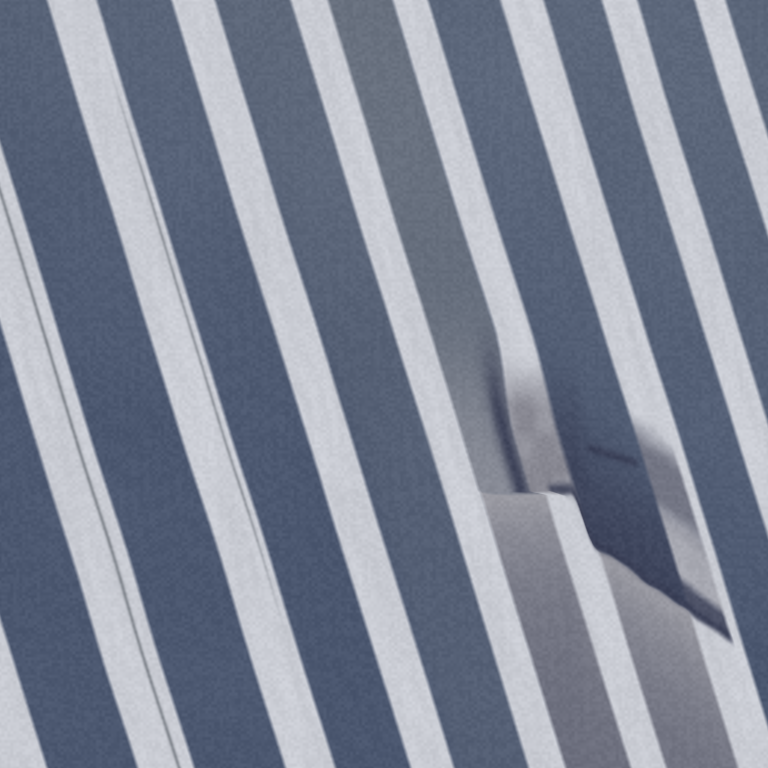
Write a WebGL 1 fragment shader that draws this texture.

```glsl
precision highp float;
// Slanted pale ribs on blue-grey metal panels, with a crumpled dent at lower right.
// Ribs are placed by a loop in sheared coordinates, their pitch narrowing rightward;
// the dent is shaded by signed height above or below a bent fold line.
uniform vec2 u_resolution;

const float SLANT = 0.311;         // sideways drift per unit of descent
const float FIRST_RIB = 0.0925;    // sheared position of rib 0
const float PITCH = 0.1628;
const float PITCH_SHRINK = 0.00404;
const float LEFT_STRETCH = 0.021;  // extra pitch left of rib 0
const float WIDTH_BASE = 0.065;
const float WIDTH_TAPER = 0.0085;
const float WIDTH_MIN = 0.0404;
const float SOFTNESS = 0.0035;
const float GRAIN = 0.045;
const vec2 DENT_SPAN = vec2(0.424, 0.694);
const vec3 RIB = vec3(0.79, 0.80, 0.83);
const vec3 PANEL_UPPER = vec3(0.365, 0.408, 0.485);
const vec3 PANEL_LOWER = vec3(0.298, 0.345, 0.44);
const vec3 PANEL_GREY = vec3(0.42, 0.45, 0.50);
const vec3 SEAM = vec3(0.50, 0.52, 0.55);
const vec3 DENT_LIT = vec3(0.62, 0.62, 0.65);
const vec3 DENT_DULL = vec3(0.41, 0.42, 0.48);
const vec3 DENT_DARK = vec3(0.22, 0.24, 0.33);
const vec3 WORN_RIB = vec3(0.53, 0.53, 0.57);

float hash(vec2 p) {
  return fract(sin(dot(p, vec2(127.1, 311.7))) * 43758.55);
}

float noise(vec2 p) {
  vec2 i = floor(p), f = fract(p);
  f = f * f * (3.0 - 2.0 * f);
  return mix(mix(hash(i), hash(i + vec2(1.0, 0.0)), f.x),
             mix(hash(i + vec2(0.0, 1.0)), hash(i + 1.0), f.x), f.y);
}

float band(float x, float lo, float hi, float soft) {
  return smoothstep(lo - soft, lo + soft, x) * (1.0 - smoothstep(hi - soft, hi + soft, x));
}

float bell(float x, float width) {
  return exp(-x * x / (width * width));
}

float segmentDistance(vec2 p, vec2 a, vec2 b) {
  vec2 d = b - a;
  return length(p - a - d * clamp(dot(p - a, d) / dot(d, d), 0.0, 1.0));
}

float ribCentre(float i) {
  return FIRST_RIB + PITCH * i - PITCH_SHRINK * i * i
       + LEFT_STRETCH * min(i, 0.0) - 0.0105 * bell(i - 3.0, 0.5);
}

float ribWidth(float i) {
  return max(WIDTH_BASE - WIDTH_TAPER * i, WIDTH_MIN) + 0.0156 * bell(i - 4.0, 1.0);
}

// Height of the fold, measured downward from the top
float foldLine(float x) {
  return 0.642 + 0.065 * smoothstep(0.742, 0.775, x) + 0.7 * max(x - 0.77, 0.0);
}

void main() {
  vec2 uv = gl_FragCoord.xy / u_resolution;
  vec2 p = vec2(uv.x, 1.0 - uv.y);
  float soft = max(SOFTNESS, 0.75 / min(u_resolution.x, u_resolution.y));
  float s = p.x - SLANT * p.y + 0.003 * (noise(p * 7.0) - 0.5);
  float below = p.y - foldLine(p.x) + 0.006 * (noise(p * 45.0) - 0.5);
  float under = smoothstep(-soft, soft, below);
  float above = 1.0 - under;

  // The pushed-in rib bows left just above the fold
  s += 0.02 * smoothstep(0.42, 0.58, p.y) * above * bell(s - 0.50, 0.05);
  float dent = band(s, DENT_SPAN.x, DENT_SPAN.y, soft);

  // Ribs
  float ribs = 0.0;
  for (int k = -2; k < 8; k++) {
    float i = float(k);
    ribs = max(ribs, 1.0 - smoothstep(-soft, soft, abs(s - ribCentre(i)) - 0.5 * ribWidth(i)));
  }
  float wear = noise(vec2(s * 90.0, p.y * 12.0));
  vec3 rib = RIB + 0.035 * (wear - 0.5);
  rib = mix(rib, SEAM, 0.85 * bell(s - ribCentre(-1.0) - 0.017, 0.0028));
  rib = mix(rib, SEAM, 0.65 * bell(s - ribCentre(0.0) - 0.023, 0.0025) * band(p.y, 0.15, 0.75, 0.12));

  // Panels: bluer and darker toward the lower left, greyer by the dent
  float shade = smoothstep(-0.1, 0.75, p.y + 0.35 * (0.5 - p.x));
  vec3 panel = mix(PANEL_UPPER, PANEL_LOWER, shade);
  panel = mix(panel, PANEL_GREY, 0.8 * band(s, 0.424, 0.51, soft) * (1.0 - smoothstep(0.5, 0.9, p.y)));
  panel = mix(panel, PANEL_GREY, 0.25 * band(s, 0.28, 0.4, 0.02));
  panel += 0.02 * (noise(p * 9.0) - 0.5);

  // Dented panels: hollow above the fold, lit lip below it
  float nearPanel = band(s, 0.424, 0.515, soft);
  float farPanel = band(s, 0.53, 0.655, soft);
  vec3 lip = mix(DENT_DULL, DENT_LIT, exp(-max(below, 0.0) / 0.11));
  panel = mix(panel, DENT_LIT, 0.65 * nearPanel * above * smoothstep(0.35, 0.66, p.y));
  panel = mix(panel, DENT_DARK, 0.9 * above * bell(s - 0.497, 0.015) * smoothstep(0.40, 0.56, p.y));
  panel = mix(panel, DENT_DARK, 0.7 * farPanel * above * smoothstep(-0.2, -0.02, below));
  panel = mix(panel, lip, dent * under);

  // Dented ribs: scuffed on the near one, folded bands on the far one
  float nearRib = band(s, 0.505, 0.58, soft);
  float farRib = band(s, 0.635, DENT_SPAN.y, soft);
  float scuff = smoothstep(-0.19, -0.09, below) * above * (0.65 + 0.5 * noise(p * 38.0));
  rib = mix(rib, WORN_RIB, clamp(nearRib * scuff, 0.0, 1.0));
  rib = mix(rib, DENT_DULL, 0.9 * farRib * band(below, -0.19, -0.10, 0.025));
  rib = mix(rib, WORN_RIB, 0.5 * farRib * band(below, -0.10, -0.03, 0.01));
  rib = mix(rib, DENT_DARK, 0.85 * farRib * band(below, -0.033, 0.0, 0.008));

  // Creases and grain
  vec3 color = mix(panel, rib, ribs);
  color = mix(color, DENT_DARK, 0.8 * band(s, 0.535, DENT_SPAN.y, soft) * bell(below + 0.005, 0.007));
  float notch = segmentDistance(p, vec2(0.77, 0.584), vec2(0.825, 0.602));
  color = mix(color, DENT_DARK, 0.8 * bell(notch, 0.006));
  color += GRAIN * (noise(uv * 260.0) - 0.5);
  gl_FragColor = vec4(color, 1.0);
}
```
